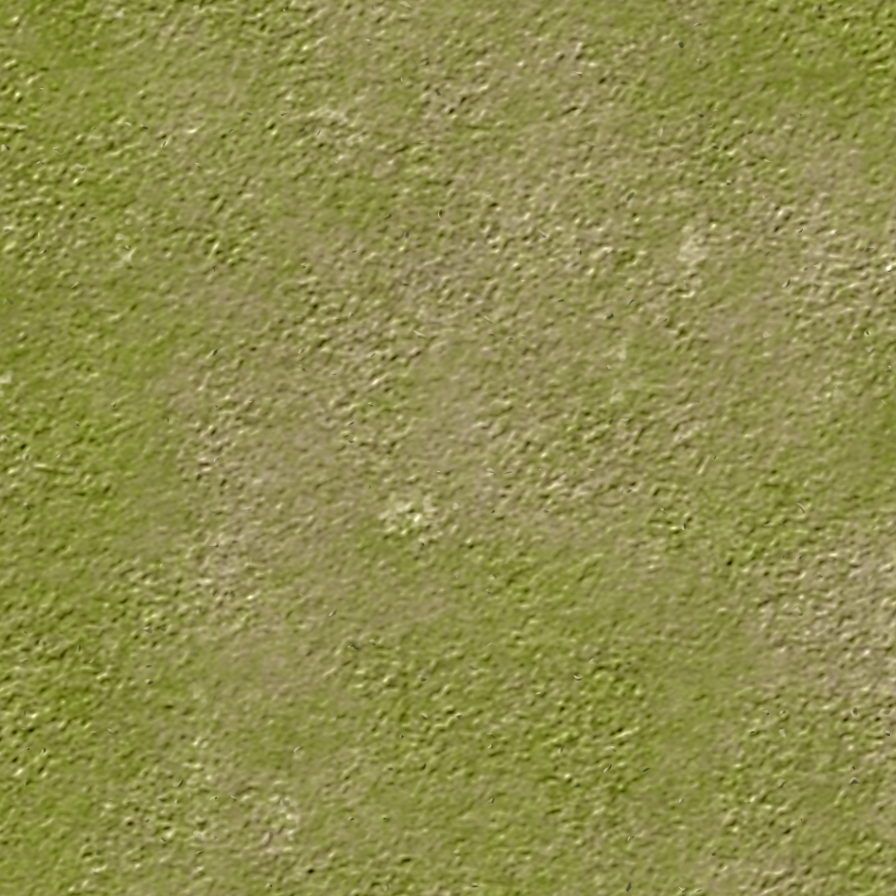
Reproduce this texture procedurally as a WebGL 1 fragment shader.

```glsl
precision highp float;
// Mossy, partly dry turf seen from above: soft patches under a fine, crisp grain.

#define GREEN vec3(0.522, 0.541, 0.226)
#define DRY vec3(0.598, 0.568, 0.378)
#define PALE vec3(0.84, 0.81, 0.66)
#define PIT vec3(0.20, 0.21, 0.09)
#define PATCH_SCALE 4.5
#define GRAIN_SCALE 128.0
#define GRAIN_STRENGTH 0.235
#define SPECK_STRENGTH 0.11
#define GRAIN_TILT 0.45
#define FLECK_SCALE 52.0
#define FLECK_SHARE 0.10
#define LIGHT_DIR vec2(-0.55, 0.83)

uniform vec2 u_resolution;

float hash(vec2 p) {
  return fract(sin(dot(p, vec2(127.1, 311.7))) * 43758.5453);
}

float noise(vec2 p) {
  vec2 cell = floor(p);
  vec2 f = fract(p);
  f = f * f * (3.0 - 2.0 * f);
  return mix(mix(hash(cell), hash(cell + vec2(1.0, 0.0)), f.x),
             mix(hash(cell + vec2(0.0, 1.0)), hash(cell + 1.0), f.x), f.y);
}

mat2 rotation(float angle) {
  float c = cos(angle);
  float s = sin(angle);
  return mat2(c, -s, s, c);
}

float fbm(vec2 p) {
  float sum = 0.0;
  float weight = 0.5;
  for (int i = 0; i < 5; i++) {
    sum += weight * noise(p);
    p = rotation(0.6) * p * 2.03 + 17.3;
    weight *= 0.55;
  }
  return sum / 1.055;
}

// Height of the turf, in short blades drawn out along the tilt direction.
float turfHeight(vec2 p) {
  vec2 q = rotation(GRAIN_TILT) * p * GRAIN_SCALE * vec2(0.75, 1.1);
  return 0.6 * noise(q) + 0.6 * noise(rotation(0.8) * q * 1.6 + 31.7);
}

// Sparse ragged clumps: x is the lit blade, y the dark pit in its shade.
vec2 flecks(vec2 p, float crowding) {
  vec2 q = p * FLECK_SCALE;
  vec2 cell = floor(q);
  float present = step(1.0 - FLECK_SHARE * crowding, hash(cell + 5.1));
  vec2 centre = 0.5 + 0.3 * (vec2(hash(cell + 2.7), hash(cell + 9.4)) - 0.5);
  vec2 d = rotation(2.0 * hash(cell + 3.3) - 0.4) * (fract(q) - centre);
  float size = mix(0.13, 0.22, hash(cell + 7.9));
  float lit = length((d - LIGHT_DIR * 0.15) * vec2(0.7, 1.4));
  float pit = length((d + LIGHT_DIR * 0.09) * vec2(0.75, 1.4));
  vec2 cover = 1.0 - smoothstep(vec2(0.2), vec2(1.0), vec2(lit, pit) / size);
  return cover * present * vec2(hash(cell + 1.2), hash(cell + 6.6));
}

void main() {
  vec2 p = gl_FragCoord.xy / min(u_resolution.x, u_resolution.y);

  // Broad green and dry patches, dissolved into each other by fine mottling.
  float dryness = smoothstep(0.2, 0.8, fbm(p * PATCH_SCALE + 3.7));
  float mottle = noise(p * 84.0 + 11.0) + 0.7 * noise(p * 33.0 + 43.0) - 0.85;
  vec3 color = mix(GREEN, DRY, clamp(dryness + 0.65 * mottle, -0.3, 1.3));
  color += 0.07 * (fbm(p * 10.0 + 71.0) - 0.5);

  // Worn spots, drawn out vertically, expose pale straw.
  float worn = smoothstep(0.62, 0.76, fbm(p * vec2(13.0, 7.0) + 23.0));
  float straw = smoothstep(0.5, 0.85, noise(p * vec2(105.0, 125.0) + 57.0));
  color = mix(color, PALE, worn * (0.08 + 0.5 * straw));

  // Relief lit from the upper left, rougher in some places than in others.
  float relief = turfHeight(p) - turfHeight(p + LIGHT_DIR * 0.62 / GRAIN_SCALE);
  relief *= 0.6 + 1.3 * abs(relief);
  float roughness = mix(0.65, 1.35, smoothstep(0.3, 0.7, fbm(p * 12.0 + 91.0)));
  roughness += 0.4 * worn;
  color += GRAIN_STRENGTH * roughness * relief * vec3(1.0, 1.0, 1.05);

  // Single blades differ in tone, which breaks up the relief.
  vec2 blade = rotation(-0.3) * p * GRAIN_SCALE;
  float speck = noise(blade * vec2(1.25, 1.7) + 7.0) - 0.5;
  speck += 0.6 * (noise(rotation(1.1) * blade * vec2(1.0, 1.5) + 63.0) - 0.5);
  color += SPECK_STRENGTH * roughness * speck * vec3(1.0, 0.97, 1.05);

  // Bright blades and dark pits gather where the turf is rough.
  vec2 ragged = vec2(noise(p * 130.0), noise(p * 130.0 + 19.0)) - 0.5;
  vec2 fleck = flecks(p + 0.006 * ragged, roughness * roughness);
  color = mix(color, PALE, 0.8 * fleck.x);
  color = mix(color, PIT, 0.75 * fleck.y);

  gl_FragColor = vec4(clamp(color, 0.0, 1.0), 1.0);
}
```
